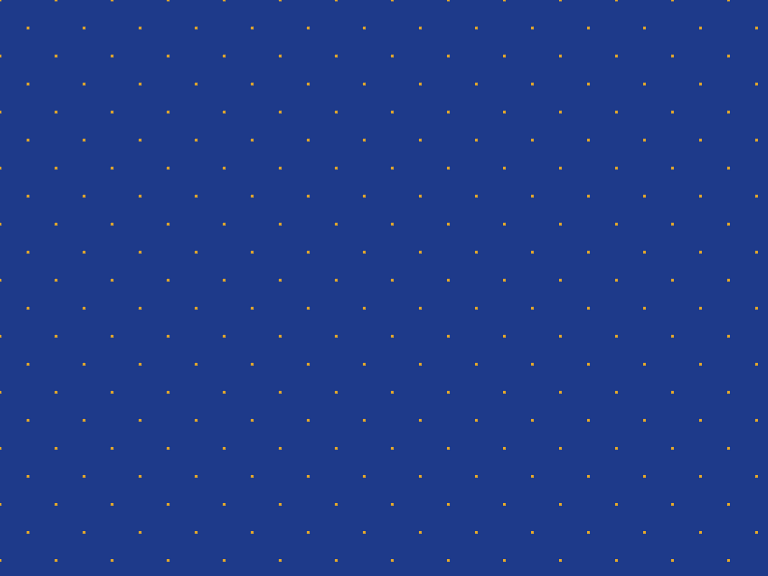
Reproduce this pattern procedurally as a WebGL 1 fragment shader.

```glsl
precision highp float;
// Fine staggered grid of tiny gold square dots on plain royal blue.

uniform vec2 u_resolution;

#define REPEATS_DOWN 10.278
#define DOT_HALF 0.0024
#define DOT_ROUND 0.0006
#define HALO_HALF 0.0042
#define HALO_ROUND 0.0016
#define GROUND vec3(0.118, 0.227, 0.541)
#define HALO vec3(0.085, 0.212, 0.558)
#define GOLD vec3(0.930, 0.680, 0.150)

// Signed distance to a rounded square, from the folded offset to its centre.
float roundedSquare(vec2 offset, float halfSize, float corner) {
  vec2 q = offset - (halfSize - corner);
  return length(max(q, 0.0)) + min(max(q.x, q.y), 0.0) - corner;
}

// Coverage of a shape over one pixel.
float coverage(float dist, float pixel) {
  return clamp(0.5 - dist / pixel, 0.0, 1.0);
}

void main() {
  float pixel = 1.0 / u_resolution.y;

  // Units of canvas height, anchored at the top left corner.
  vec2 pos = vec2(gl_FragCoord.x, u_resolution.y - gl_FragCoord.y) * pixel;
  vec2 cell = pos * REPEATS_DOWN;

  // Offsets to the nearest corner dot and to the dot in the cell centre.
  vec2 cornerOffset = abs(fract(cell + 0.5) - 0.5) / REPEATS_DOWN;
  vec2 centreOffset = abs(fract(cell) - 0.5) / REPEATS_DOWN;
  bool cornerNearer = dot(cornerOffset, cornerOffset) < dot(centreOffset, centreOffset);
  vec2 offset = cornerNearer ? cornerOffset : centreOffset;

  // Ground, faint deeper rim, then the dot.
  float rim = coverage(roundedSquare(offset, HALO_HALF, HALO_ROUND), pixel);
  float spot = coverage(roundedSquare(offset, DOT_HALF, DOT_ROUND), pixel);
  vec3 colour = mix(GROUND, HALO, rim);
  colour = mix(colour, GOLD, spot);

  gl_FragColor = vec4(colour, 1.0);
}
```
